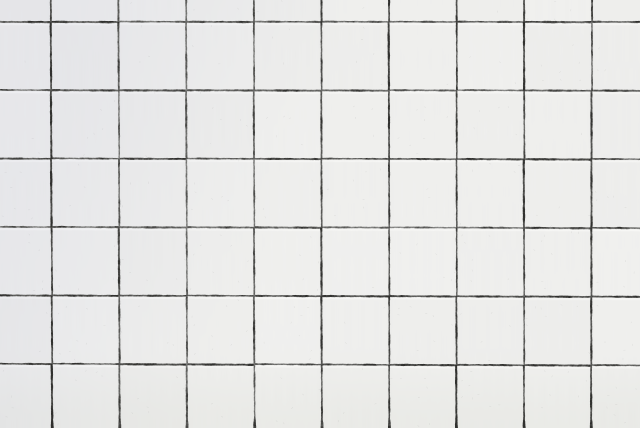
This texture is drawn by a WebGL 2 fragment shader. Its source:

```glsl
#version 300 es
precision highp float;
// Wall of glossy white square tiles with thin, unevenly soiled grey joints.

#define PITCH vec2(0.1577, 0.1602)   // tile spacing, canvas height = 1
#define ORIGIN vec2(0.1205, 0.1480)  // first joint crossing
#define JOINT_HALF 0.0021            // half width of a joint
#define WOBBLE 0.0011                // misplacement of tile edges
#define WARM_WHITE vec3(0.935, 0.935, 0.928)
#define COOL_WHITE vec3(0.900, 0.902, 0.914)
#define GROUT_LIGHT vec3(0.590, 0.592, 0.585)
#define GROUT_DARK vec3(0.190, 0.190, 0.180)
#define SPECK_CELL 0.021             // spacing of candidate specks
#define SPECK_SHARE 0.09             // share of cells holding a speck

uniform vec2 u_resolution;
out vec4 fragColor;

float hash(vec2 p) {
    vec3 q = fract(vec3(p.xyx) * 0.1031);
    q += dot(q, q.yzx + 33.33);
    return fract((q.x + q.y) * q.z);
}

// Layered sines, roughly -1..1
float ripple(float t) {
    return (sin(t) + 0.6 * sin(2.3 * t + 1.0) + 0.4 * sin(5.1 * t + 2.0)) / 1.6;
}

// Antialiased band around d = 0
float band(float d, float halfWidth, float pixel) {
    return clamp((halfWidth - abs(d)) / pixel + 0.5, 0.0, 1.0)
         * min(1.0, 2.0 * halfWidth / pixel);
}

// One joint: x = coverage, y = soiling, z = signed distance
vec3 joint(float d, float along, float line, float seed, float pixel) {
    vec2 id = vec2(line, floor(along)) + seed;
    float segment = hash(id + 20.0);
    float phase = 40.0 * hash(id + 50.0);
    d += WOBBLE * (segment - 0.5 + 0.6 * (fract(along) - 0.5));
    d += 0.0003 * ripple(along * 31.0 + phase);
    float patches = smoothstep(-0.5, 0.9, ripple(along * 9.0 + phase));
    float grain = ripple(along * 67.0 + phase);
    float soil = 0.4 * hash(vec2(line + 7.0, seed)) + 0.3 * segment
               + 0.4 * patches + 0.12 * grain;
    float halfWidth = JOINT_HALF * (0.75 + 0.3 * segment + 0.25 * patches);
    return vec3(band(d, halfWidth, pixel), soil, d);
}

// Sparse short nicks scattered by a cellular grid
float specks(vec2 p, float pixel) {
    vec2 cell = floor(p / SPECK_CELL);
    float pick = hash(cell + 90.0);
    vec2 center = 0.2 + 0.6 * vec2(hash(cell + 11.0), hash(cell + 37.0));
    vec2 q = (fract(p / SPECK_CELL) - center) * SPECK_CELL;
    float angle = 6.2832 * hash(cell + 63.0);
    vec2 axis = vec2(cos(angle), sin(angle));
    q -= axis * clamp(dot(q, axis), -0.0015, 0.0015);
    float share = SPECK_SHARE * (1.6 - p.y);
    return step(1.0 - share, pick) * band(length(q), 0.0006, pixel);
}

vec3 tileColor(vec2 p, vec2 tile, float pixel) {
    float cool = 1.0 - smoothstep(0.1, 0.95, p.x + 0.4 * (1.0 - p.y));
    vec3 color = mix(WARM_WHITE, COOL_WHITE, cool);
    color += 0.010 * (hash(tile + 5.0) - 0.5);
    // Faint vertical streaks and a dull film near the floor
    float streak = ripple(p.x * 190.0 + 30.0 * hash(tile + 15.0));
    color += 0.0025 * streak * ripple(p.y * 17.0 + tile.x);
    color -= vec3(0.020, 0.018, 0.024) * (1.0 - smoothstep(0.0, 0.2, p.y));
    return color - 0.11 * specks(p, pixel);
}

void main() {
    float pixel = 1.0 / u_resolution.y;
    vec2 p = gl_FragCoord.xy * pixel;

    // Slightly leaning tile grid
    vec2 lean = vec2(0.004 * (p.y - 0.5) * (1.0 - p.x), 0.003 * (p.x - 0.75) * (1.0 - p.y));
    vec2 grid = (p + lean - ORIGIN) / PITCH;
    vec2 nearest = floor(grid + 0.5);
    vec2 d = (grid - nearest) * PITCH;

    vec3 upright = joint(d.x, grid.y, nearest.x, 3.0, pixel);
    vec3 level = joint(d.y, grid.x, nearest.y, 71.0, pixel);

    // Upright joints open and darken toward the floor
    float floorDirt = 1.0 - smoothstep(0.0, 0.05, p.y);
    upright.x = max(upright.x, band(upright.z, JOINT_HALF * 1.6 * floorDirt, pixel));
    upright.y += 0.14 + 0.3 * floorDirt;

    // Black crevices along the upper edge of level joints
    float crevice = smoothstep(0.15, 0.7, ripple(grid.x * 7.0 + nearest.y * 13.0));
    level.y += 0.45 * crevice * smoothstep(-0.001, 0.0015, level.z);

    // Tile face, rounded edges: soft shade at joints, glint below level ones
    vec3 color = tileColor(p, floor(grid), pixel);
    color *= 1.0 - 0.035 * exp(-abs(upright.z) / 0.0025);
    float glint = (level.z + 0.0055) / 0.0022;
    color += 0.028 * exp(-glint * glint);

    color = mix(color, mix(GROUT_LIGHT, GROUT_DARK, clamp(level.y, 0.0, 1.0)), level.x);
    color = mix(color, mix(GROUT_LIGHT, GROUT_DARK, clamp(upright.y, 0.0, 1.0)), upright.x);
    fragColor = vec4(clamp(color, 0.0, 1.0), 1.0);
}
```
